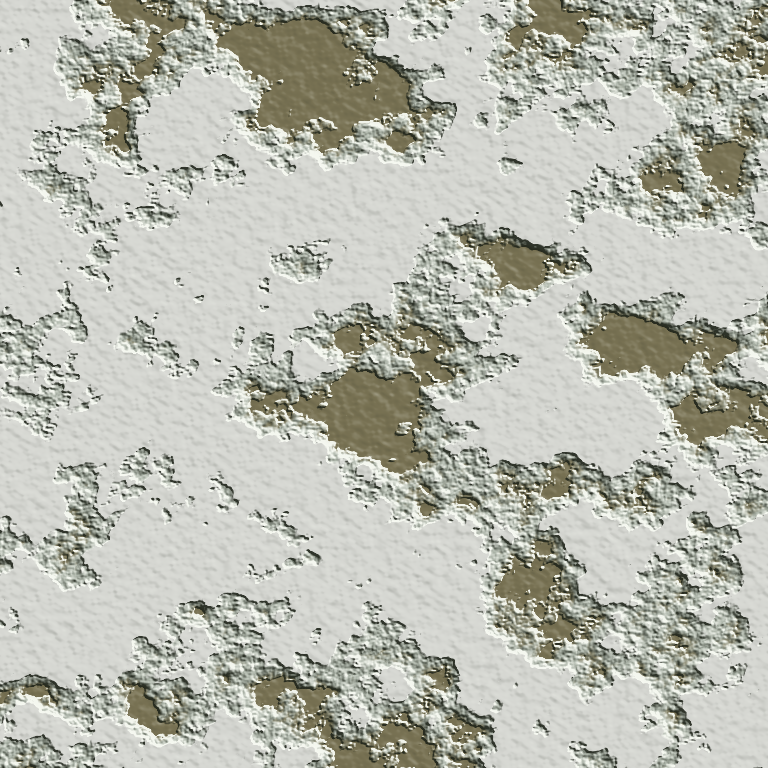
Write a WebGL 2 fragment shader that draws this texture.

```glsl
#version 300 es
precision highp float;

uniform vec2 u_resolution;
out vec4 fragColor;

const vec3 OLIVE = vec3(0.47, 0.445, 0.325);
const vec3 STONE = vec3(0.69, 0.72, 0.675);
const vec3 PLASTER = vec3(0.835, 0.84, 0.82);
const vec3 GLINT = vec3(0.97, 0.98, 0.95);
const vec3 SHADOW = vec3(0.12, 0.14, 0.10);

float hash(vec2 p) {
    return fract(sin(dot(p, vec2(127.1, 311.7))) * 43758.5453);
}

float valueNoise(vec2 p) {
    vec2 cell = floor(p);
    vec2 f = fract(p);
    vec2 w = f * f * f * (f * (f * 6.0 - 15.0) + 10.0);
    float bottom = mix(hash(cell), hash(cell + vec2(1.0, 0.0)), w.x);
    float top = mix(hash(cell + vec2(0.0, 1.0)), hash(cell + vec2(1.0)), w.x);
    return mix(bottom, top, w.y);
}

// Rotated octaves hide the lattice of the value noise.
float fbm(vec2 p, int octaves, float gain) {
    mat2 turn = mat2(1.6, 1.2, -1.2, 1.6);
    float sum = 0.0;
    float total = 0.0;
    float amplitude = 1.0;
    for (int i = 0; i < octaves; i++) {
        sum += amplitude * valueNoise(p);
        total += amplitude;
        amplitude *= gain;
        p = turn * p + vec2(17.3, 9.1);
    }
    return sum / total;
}

// Coating left on the wall: 0 is the bare floor, 1 the intact plaster.
float coating(vec2 p) {
    float n = fbm(p * vec2(9.0, 10.5) + vec2(3.7, 8.2), 6, 0.62);
    return clamp((n - 0.345) / 0.16, 0.0, 1.0);
}

// Relief with broken rims, wrinkled stone and a fine grain.
float relief(vec2 p) {
    float coat = coating(p);
    float rim = smoothstep(0.84, 1.0, coat);
    float sill = smoothstep(0.0, 0.14, coat);
    float wrinkle = abs(2.0 * fbm(p * 62.0, 3, 0.6) - 1.0);
    float grain = fbm(p * vec2(90.0, 110.0) + 41.0, 2, 0.5);
    return 0.9 * coat + 0.3 * rim + 0.12 * sill
         + 0.5 * wrinkle * sill * (1.0 - rim) + 0.15 * grain;
}

// Positive where the surface faces the light.
float slopeToward(vec2 p, vec2 light, float reach) {
    return (relief(p - light * reach) - relief(p + light * reach)) / (2.0 * reach);
}

vec3 pigment(float coat) {
    vec3 color = mix(OLIVE, STONE, smoothstep(0.0, 0.5, coat));
    return mix(color, PLASTER, smoothstep(0.7, 1.0, coat));
}

vec3 illuminate(vec3 color, float slope) {
    float lit = clamp(slope * 0.012, 0.0, 0.95);
    float shade = clamp(-slope * 0.0078, 0.0, 0.9);
    return mix(mix(color, GLINT, lit), SHADOW, shade);
}

void main() {
    vec2 p = gl_FragCoord.xy / u_resolution.y;
    vec2 light = normalize(vec2(0.7, 0.8));
    float slope = slopeToward(p, light, 0.0014);
    fragColor = vec4(illuminate(pigment(coating(p)), slope), 1.0);
}
```
